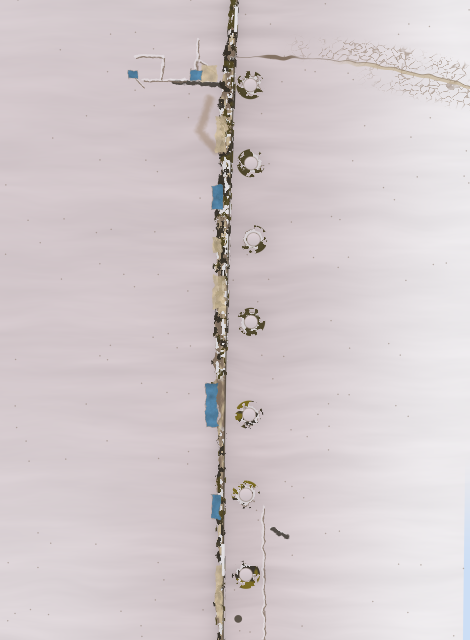
This texture is drawn by a Shadertoy shader. Its source:

```glsl
const float WIDTH = 73.4; // canvas is 100 high
const float HEAD = 1.05;
const vec3 PAINT = vec3(.825, .78, .795);
const vec3 PALE = vec3(.925, .915, .925);
const vec3 CREAM = vec3(.77, .7, .58);
const vec3 WOOD = vec3(.5, .43, .37);
const vec3 BLUE = vec3(.29, .48, .61);
const vec3 GRIME = vec3(.19, .17, .14);
const vec3 MOSS = vec3(.45, .39, .08);

// Chips: centre, half size
const vec4 BLUE_CHIPS[5] = vec4[5](
  vec4(33.9, 69.1, .8, 1.9), vec4(33.1, 36.8, .85, 3.3), vec4(33.7, 20.8, .6, 1.8),
  vec4(30.7, 88.3, .8, .8), vec4(20.8, 88.4, .7, .6));
const vec4 CREAM_CHIPS[5] = vec4[5](
  vec4(32.6, 88.5, 1.2, 1.3), vec4(34.5, 79, .8, 2.8), vec4(34.2, 54.4, .9, 2.6),
  vec4(33.9, 61.6, .7, 1.1), vec4(34.2, 7.5, .5, 4));
// Bolts: centre, growth, its angle
const vec4 BOLTS[7] = vec4[7](
  vec4(39.1, 86.7, .95, 3.9), vec4(39.2, 74.5, 1, 3.6), vec4(39.6, 62.6, .6, -.5),
  vec4(39.2, 49.7, .62, .6), vec4(38.9, 35.2, .85, 2.3), vec4(38.4, 22.7, .5, 2),
  vec4(38.4, 10.2, .8, 4.9));
// Cracks: start, end
const vec4 CRACKS[9] = vec4[9](
  vec4(27, 87.2, 35.5, 86.6), vec4(42.6, 17.3, 44.8, 16), vec4(20.9, 88, 22.5, 86.3),
  vec4(22.5, 87.4, 29, 87.2), vec4(21.5, 91, 25.4, 90.9), vec4(25.6, 91, 25.5, 87.6),
  vec4(30.7, 88.5, 31.3, 93.5), vec4(31.2, 90.3, 33.6, 88.6), vec4(41.2, 20.5, 41.4, 0));

vec3 col;

void paint(vec3 tint, float cover) { col = mix(col, tint, cover); }
float hash(vec2 p) {
  vec3 q = fract(p.xyx * .1031);
  q += dot(q, q.yzx + 33.33);
  return fract((q.x + q.y) * q.z);
}
float noise(vec2 p) {
  vec2 i = floor(p), f = fract(p);
  f *= f * (3. - 2. * f);
  return mix(mix(hash(i), hash(i + vec2(1, 0)), f.x),
    mix(hash(i + vec2(0, 1)), hash(i + 1.), f.x), f.y);
}
float fbm(vec2 p) {
  float sum = 0., amp = .53;
  for (int i = 0; i < 4; i++) { sum += amp * noise(p); p = p * 2.03 + 17.; amp *= .5; }
  return sum;
}
// Zero on the borders of scattered cells
float cellEdge(vec2 p) {
  vec2 near = vec2(9);
  for (int k = 0; k < 9; k++) {
    vec2 c = floor(p) + vec2(k % 3, k / 3) - 1.;
    float d = length(c + vec2(hash(c), hash(c + 71.)) - p);
    near = vec2(min(d, near.x), max(near.x, min(near.y, d)));
  }
  return near.y - near.x;
}
float fill(float d) { float e = 70. / iResolution.y; return smoothstep(-e, e, -d); }
float band(float v, float lo, float hi, float soft) {
  return smoothstep(-soft, soft, v - lo) * smoothstep(-soft, soft, hi - v);
}
float segment(vec2 p, vec4 s) {
  vec2 v = s.zw - s.xy;
  p -= s.xy;
  return length(p - v * clamp(dot(p, v) / dot(v, v), 0., 1.));
}
float box(vec2 p, vec4 b) { vec2 d = abs(p - b.xy) - b.zw; return max(d.x, d.y); }

void wall(vec2 p) {
  float u = p.x / WIDTH, v = p.y / 100., nearSeam = exp(-abs(p.x - 37.) / 11.);
  float light = smoothstep(.55, 1., u + .06 - .12 * v) + .15 * smoothstep(.85, 1., v);
  light += .4 * smoothstep(-.5, 0., -v) * smoothstep(-.45, -.1, -u);
  col = mix(PAINT, PALE, min(light, 1.));
  float streak = fbm(vec2(p.x * .06, p.y * .45 + .8 * noise(p * .12))) - .5;
  col += streak * (.05 + .07 * nearSeam) - vec3(.018, .026, .03) * nearSeam;
  paint(vec3(.8, .87, .96), fill(72.3 + 1.2 * v - p.x) * smoothstep(-.3, -.1, -v));
}
// Flaking arc at the upper right
void flakingArc(vec2 p) {
  float y = p.y - 90.8 + .0045 * pow(max(p.x - 42., 0.), 2.) - .5 * noise(p * .7);
  float zone = band(y, 0., 3.3, .7) * smoothstep(44., 50., p.x)
    + band(y, -3.6, 0., .8) * smoothstep(55., 62., p.x);
  zone *= smoothstep(.32, .52, fbm(p * .35 + 4.));
  vec2 q = p * vec2(.75, 1.1) + noise(p * 1.5);
  paint(WOOD * 1.15, .6 * zone * fill(cellEdge(q) - .09));
  paint(CREAM, .7 * fill(abs(y + .25) - .3) * smoothstep(50., 60., p.x));
  float dark = band(p.x, 41., 46., 1.);
  paint(WOOD, smoothstep(36., 38., p.x) * (.55 + .4 * dark) * fill(abs(y) - .07 - .2 * dark));
}
// Rusted seam between two plates
void seam(vec2 p) {
  float s = p.x - 34.9 - 2.2e-4 * p.y * p.y, bare = band(p.y, 33., 41., 1.);
  float width = 1.75 + .85 * band(p.y, 37., 92., 5.);
  float d = max(s, -s - width + 1.6 * fbm(p * vec2(.9, .6)));
  col *= 1. - .13 * exp(-abs(s + .6) * .8);
  paint(mix(WOOD, CREAM, smoothstep(.35, .7, fbm(p * vec2(1.6, .5)))), fill(d));
  paint(PALE * .92, fill(d) * (1. - bare) * smoothstep(.54, .6, fbm(p * vec2(1.8, 1) + 31.)));
  float limit = mix(.53, .43, smoothstep(45., 72., p.y)) + .22 * bare;
  float dirt = smoothstep(limit, limit + .07, fbm(p * vec2(1.9, 1.2) + 50.));
  paint(mix(GRIME, MOSS, .4 * smoothstep(.5, .7, noise(p * .8))), .92 * dirt * fill(d - .25));
  float scraps = smoothstep(.66, .74, noise(p * 2.7)) * band(p.y, 42., 90., 3.);
  paint(PALE * .95, scraps * fill(abs(s + .35) - .55));
  paint(GRIME * 1.5, .75 * fill(abs(s + .05) - .1));
  paint(PALE * .96, fill(abs(s + .1) - .25) * (band(p.y, 95., 99., .1) + band(p.y, 10., 15., .1)));
}
void bolt(vec2 p, vec4 b) {
  vec2 q = p - b.xy;
  float r = length(q), n = fbm(p * 1.5 + 3.);
  float side = dot(q, vec2(cos(b.w), sin(b.w))) / max(r, .01);
  col *= 1. - .07 * exp(-r * r * .12);
  paint(PALE * .94, .7 * fill(r - 1. - 1.2 * n));
  paint(WOOD, .7 * fill(abs(r - .9 - 1.4 * n) - .09) * smoothstep(.4, .6, noise(p * 1.3)));
  float limit = .68 - .2 * b.z - .12 * side;
  float yellow = b.y < 40. ? smoothstep(.2, .55, noise(p * 1.6) * .6 + side * .3) : .3;
  paint(mix(GRIME, MOSS, yellow), .92 * smoothstep(limit, limit + .06, n) * fill(abs(r - 1.45) - .75));
  paint(PAINT * (1. + .05 * q.y), fill(r - HEAD));
  paint(WOOD, .5 * fill(abs(r - HEAD) - .07));
}

void mainImage(out vec4 fragColor, in vec2 fragCoord) {
  vec2 p = fragCoord / iResolution.xy * vec2(WIDTH, 100);
  vec2 ragged = p + .8 * vec2(fbm(p * .9), fbm(p * .9 + 40.)) - .4;
  wall(p);
  flakingArc(p);
  // Specks
  vec2 cell = floor(p / 1.8), at = (cell + .2 + .6 * hash(cell + 9.)) * 1.8;
  paint(WOOD, .5 * step(.93, hash(cell)) * fill(length(p - at) - .1));
  // Lifted flap
  float flap = min(segment(ragged, vec4(32.8, 84.5, 31.2, 79.5)), segment(ragged, vec4(31.2, 79.5, 33.8, 76.6)));
  paint(WOOD * 1.3, .6 * smoothstep(-1.1, -.1, -flap));
  // Cracks with a lit lip, the first two wide
  for (int i = 0; i < 9; i++) {
    float thick = i < 2 ? .32 : .1;
    paint(PALE, .5 * fill(segment(ragged + vec2(.2, -.3), CRACKS[i]) - .18));
    paint(i < 2 ? GRIME : WOOD, .8 * fill(segment(ragged, CRACKS[i]) - thick * (.4 + noise(p * 2.))));
  }
  seam(p);
  for (int i = 0; i < 5; i++) {
    float d = box(ragged, BLUE_CHIPS[i]), shade = .8 + .4 * fbm(p);
    paint(CREAM * shade, .85 * fill(box(ragged, CREAM_CHIPS[i])));
    paint(WOOD, .5 * fill(abs(d) - .1));
    paint(BLUE * shade, .95 * fill(d));
  }
  for (int i = 0; i < 7; i++) bolt(p, BOLTS[i]);
  // Lone rivet
  paint(GRIME * 1.5, .85 * fill(length(p - vec2(37.2, 3.3)) - .6));
  fragColor = vec4(clamp(col, 0., 1.), 1);
}
```
